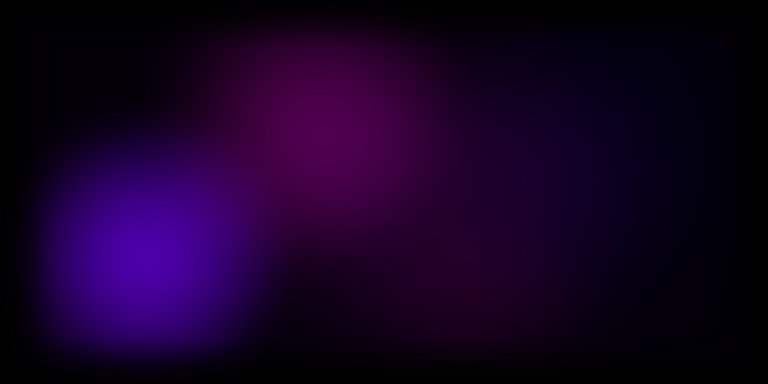
Reproduce this background procedurally as a WebGL 1 fragment shader.

```glsl
precision highp float;

// Soft violet, magenta and indigo glows on a near-black ground.
// Each glow is an ellipse with a smooth, compact falloff; all are added
// together and the sum fades to black along the canvas border.

uniform vec2 u_resolution;

// One at the center, easing to zero on the ellipse with the given radii.
float glow(vec2 p, vec2 center, vec2 radii) {
  vec2 d = (p - center) / radii;
  float falloff = max(1.0 - dot(d, d), 0.0);
  return falloff * falloff;
}

// Darkening toward the four borders.
float borderFade(vec2 p) {
  vec2 inset = min(p, vec2(2.0, 1.0) - p);
  vec2 fade = smoothstep(vec2(-0.02), vec2(0.16, 0.14), inset);
  return fade.x * fade.y;
}

void main() {
  // The canvas spans 2 by 1 units.
  vec2 p = gl_FragCoord.xy / u_resolution * vec2(2.0, 1.0);

  vec3 color = vec3(0.010, 0.0, 0.030);

  // Broad, dim haze: purple in the middle, indigo right, plum below.
  color += vec3(0.12, 0.0, 0.13) * glow(p, vec2(1.10, 0.50), vec2(0.75, 0.55));
  color += vec3(0.00, 0.0, 0.06) * glow(p, vec2(1.55, 0.60), vec2(0.50, 0.60));
  color += vec3(0.05, 0.0, 0.04) * glow(p, vec2(1.25, 0.18), vec2(0.42, 0.30));

  // Bright glows: magenta above, violet at the lower left.
  color += vec3(0.23, 0.0, 0.20) * glow(p, vec2(0.80, 0.69), vec2(0.47, 0.46));
  color += vec3(0.29, 0.0, 0.63) * glow(p, vec2(0.38, 0.33), vec2(0.43, 0.43));

  gl_FragColor = vec4(color * borderFade(p), 1.0);
}
```
